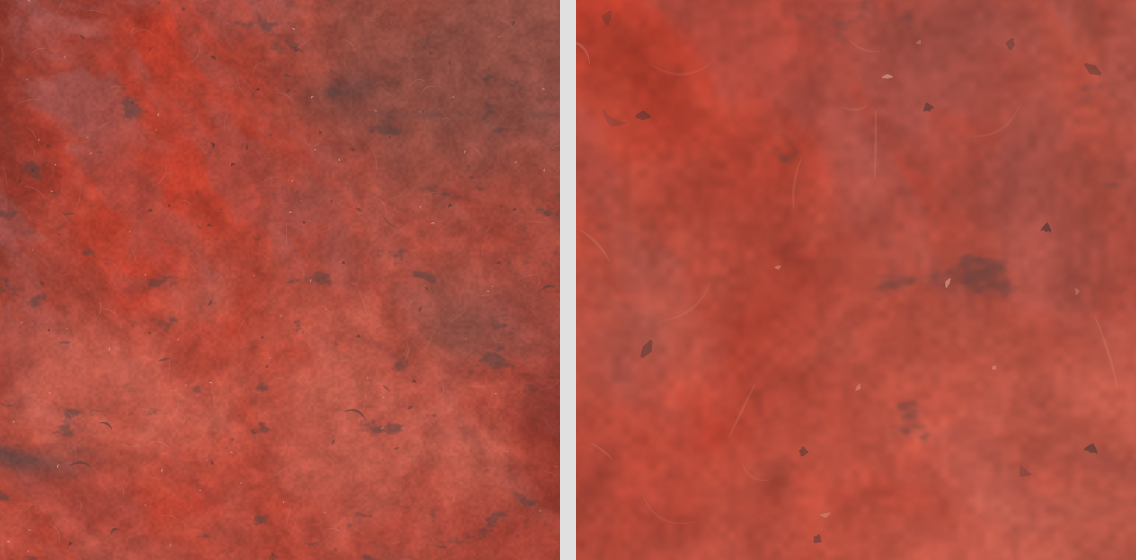
Left: the whole. Right: its middle third, enlarged.
Reproduce this texture procedurally as a WebGL 2 fragment shader.

```glsl
#version 300 es
precision highp float;
// Worn red leather: broad clouds of red, pink, brown and grey over a warped noise,
// with diagonal streaks at the upper left, fine grain, pale flecks and hairs,
// and a few dark scuffs scattered over a jittered grid.

uniform vec2 u_resolution;
out vec4 fragColor;

const vec3 RED   = vec3(0.665, 0.275, 0.222);
const vec3 VIVID = vec3(0.735, 0.235, 0.165);
const vec3 PINK  = vec3(0.765, 0.385, 0.320);
const vec3 DARK  = vec3(0.490, 0.170, 0.135);
const vec3 BROWN = vec3(0.535, 0.300, 0.260);
const vec3 MAUVE = vec3(0.610, 0.330, 0.310);
const vec3 SLATE = vec3(0.320, 0.250, 0.245);
const vec3 PALE  = vec3(0.880, 0.660, 0.600);

// Integer hash: three random values in 0..1 per cell
vec3 hash3(vec2 cell, float seed) {
  uvec3 v = uvec3(ivec3(vec3(cell, seed))) * 1664525u + 1013904223u;
  for (int i = 0; i < 2; i++) {
    v.x += v.y * v.z;
    v.y += v.z * v.x;
    v.z += v.x * v.y;
    v ^= v >> 16u;
  }
  return vec3(v & 65535u) / 65535.0;
}

float noise(vec2 p, float seed) {
  vec2 i = floor(p), f = fract(p);
  f = f * f * (3.0 - 2.0 * f);
  float low = mix(hash3(i, seed).x, hash3(i + vec2(1, 0), seed).x, f.x);
  float high = mix(hash3(i + vec2(0, 1), seed).x, hash3(i + vec2(1, 1), seed).x, f.x);
  return mix(low, high, f.y);
}

mat2 rotation(float a) {
  return mat2(cos(a), sin(a), -sin(a), cos(a));
}

float fbm(vec2 p, float seed) {
  float sum = 0.0, gain = 0.5;
  for (int i = 0; i < 5; i++) {
    sum += gain * noise(p, seed + float(i));
    p = rotation(0.6) * p * 2.03;
    gain *= 0.54;
  }
  return sum;
}

// Soft elliptical weight
float blob(vec2 p, vec2 centre, vec2 radius) {
  vec2 d = (p - centre) / radius;
  return exp(-dot(d, d));
}

// Scattered bent strokes; size is half length and half width
float strokes(vec2 p, float cells, float seed, float density, vec2 size, float tilt, float spread) {
  float edge = 0.7 / u_resolution.y, cover = 0.0;
  for (int y = -1; y <= 1; y++)
  for (int x = -1; x <= 1; x++) {
    vec2 cell = floor(p * cells) + vec2(x, y);
    vec3 place = hash3(cell, seed), form = hash3(cell, seed + 1.0);
    if (place.z > density) continue;
    vec2 q = rotation(tilt + spread * (form.x - 0.5)) * (p - (cell + place.xy) / cells);
    float reach = size.x * mix(0.4, 1.2, form.y);
    q.y += (form.z - 0.5) * q.x * q.x / reach;
    float d = length(vec2(max(abs(q.x) - reach, 0.0), q.y));
    float width = size.y * (1.0 - 0.6 * min(abs(q.x) / reach, 1.0));
    cover = max(cover, (1.0 - smoothstep(width - edge, width + edge, d)) * mix(0.35, 1.0, form.z));
  }
  return cover;
}

void main() {
  vec2 uv = gl_FragCoord.xy / u_resolution;
  vec2 warp = vec2(fbm(uv * 4.0, 10.0), fbm(uv * 4.0, 20.0)) - 0.5;
  vec2 p = uv + 0.16 * warp;

  // Noise layers: clouds, diagonal streaks, mottling
  float cloud = fbm(p * 5.0, 30.0) - 0.5;
  float patches = fbm(p * 8.0, 40.0) - 0.5;
  float streak = fbm(rotation(0.75) * p * vec2(5.0, 5.0) * mat2(1.0, 0.0, 0.0, 2.8), 50.0) - 0.5;
  float mottle = fbm(uv * 34.0 + 3.0 * warp, 60.0) - 0.5;
  float upperLeft = smoothstep(0.3, 0.6, uv.y) * (1.0 - smoothstep(0.45, 0.75, uv.x));

  // Broad colour regions
  vec3 color = RED;
  float vivid = blob(p, vec2(0.40, 0.77), vec2(0.16, 0.25)) + blob(p, vec2(0.22, 0.64), vec2(0.20, 0.09))
              + 0.7 * blob(p, vec2(0.28, 0.94), vec2(0.12, 0.09)) + 0.35 * blob(p, vec2(0.45, 0.40), vec2(0.4, 0.2));
  color = mix(color, VIVID, clamp(0.75 * vivid + 1.6 * cloud, 0.0, 0.9));
  float pink = blob(p, vec2(0.70, 0.16), vec2(0.26, 0.24)) + 0.5 * blob(p, vec2(0.12, 0.28), vec2(0.22, 0.18))
             + 0.4 * blob(p, vec2(0.95, 0.42), vec2(0.12, 0.15)) + 0.35 * blob(p, vec2(0.4, 0.35), vec2(0.3, 0.2));
  color = mix(color, PINK, clamp(0.75 * pink + 1.4 * patches, 0.0, 0.85));
  float dark = blob(p, vec2(-0.02, 0.75), vec2(0.16, 0.38)) + 0.7 * blob(p, vec2(0.1, 1.0), vec2(0.22, 0.1))
             + 0.8 * blob(p, vec2(1.0, 0.22), vec2(0.07, 0.22));
  color = mix(color, DARK, clamp(0.65 * dark - 1.5 * streak * upperLeft - 0.7 * cloud, 0.0, 0.85));
  float brown = blob(p, vec2(0.88, 0.86), vec2(0.36, 0.30)) + 0.75 * blob(p, vec2(0.83, 0.41), vec2(0.10, 0.08));
  color = mix(color, BROWN, clamp(1.05 * brown - 0.8 * cloud * brown, 0.0, 0.92));
  float mauve = smoothstep(0.02, 0.22, streak) * mix(0.25, 0.8, upperLeft);
  color = mix(color, MAUVE, mauve * (1.0 - 0.5 * min(vivid, 1.0)));

  // Grey smears, mottling and grain
  float smear = 0.75 * blob(p, vec2(0.04, 0.18), vec2(0.10, 0.035)) + 0.5 * blob(p, vec2(0.64, 0.83), vec2(0.05, 0.03))
              + 0.35 * blob(uv, vec2(0.82, 0.795), vec2(0.28, 0.008)) * smoothstep(-0.1, 0.15, mottle);
  color = mix(color, SLATE, clamp(smear, 0.0, 0.75));
  color *= 1.0 + 0.32 * mottle + 0.10 * (noise(uv * 190.0, 70.0) - 0.5);
  color = mix(color, SLATE, 0.5 * smoothstep(0.20, 0.34, fbm(uv * vec2(17.0, 26.0), 80.0) - 0.5));

  // Dark scuffs, pale hairs and bright flecks
  color = mix(color, SLATE, 0.65 * strokes(uv, 9.0, 90.0, 0.22, vec2(0.016, 0.0025), 0.1, 1.2));
  color = mix(color, SLATE * 0.8, 0.6 * strokes(uv, 22.0, 95.0, 0.10, vec2(0.004, 0.003), 0.8, 3.0));
  color = mix(color, PALE, 0.22 * strokes(uv, 16.0, 100.0, 0.5, vec2(0.018, 0.0009), 0.6, 3.0));
  color = mix(color, PALE, 0.75 * strokes(uv, 24.0, 110.0, 0.13, vec2(0.0022, 0.0014), -0.7, 2.5));
  fragColor = vec4(clamp(color, 0.0, 1.0), 1.0);
}
```
